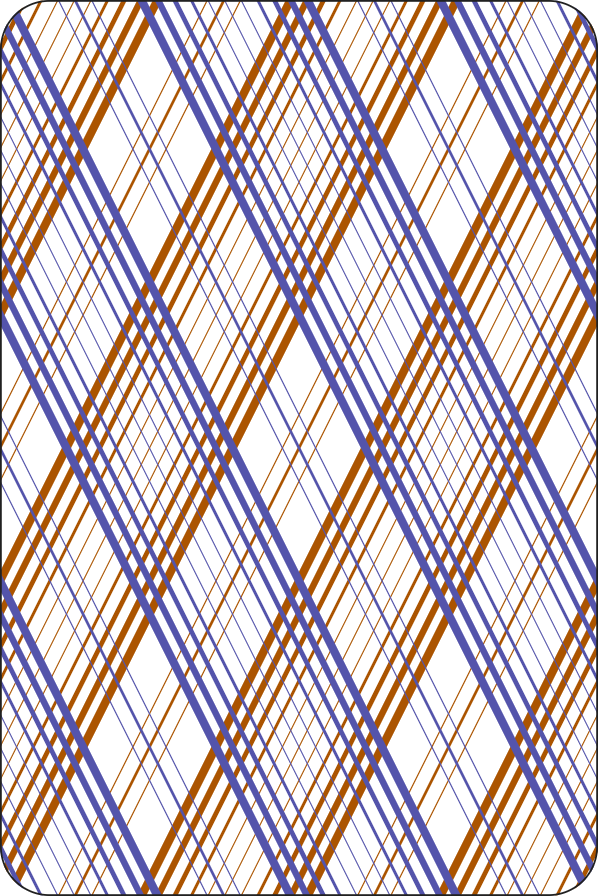
Write a Shadertoy shader that draws this pattern.

```glsl
// A diagonal tattersall plaid: blue stripes laid over brown ones on white,
// crossing into diamonds. One mirrored stripe sequence, 18 steps per repeat,
// serves both slanted axes; a thin rounded outline frames the sheet.

// Line width, in steps, for the n-th line from the middle of the open gap.
float lineWidth(float n) {
    if (n < 0.5) return 0.18;
    if (n < 1.5) return 0.08;
    if (n < 3.5) return 0.0;
    return 0.075 + 0.12 * max(8.0 - n, 0.0);
}

// Box-filtered coverage of the stripe sequence at position t, in repeats.
float stripes(float t, float pixel) {
    float steps = abs(t - round(t)) * 18.0;
    float n = round(steps);
    float halfWidth = 0.5 * lineWidth(n);
    float d = steps - n;
    float blur = 18.0 * 1.118 * pixel;
    float right = clamp(d + 0.5 * blur, -halfWidth, halfWidth);
    float left = clamp(d - 0.5 * blur, -halfWidth, halfWidth);
    return (right - left) / blur;
}

float roundedBox(vec2 p, vec2 halfSize, float radius) {
    vec2 q = abs(p) - halfSize + radius;
    return length(max(q, 0.0)) + min(max(q.x, q.y), 0.0) - radius;
}

void mainImage(out vec4 fragColor, in vec2 fragCoord) {
    // Two repeats across the width, centred on an open diamond
    float pixel = 2.0 / iResolution.x;
    vec2 p = (fragCoord - 0.5 * iResolution.xy) * pixel;

    // Brown rises to the right, blue falls over it
    vec3 paper = vec3(1.0);
    vec3 color = mix(paper, vec3(0.67, 0.33, 0.0), stripes(p.x - 0.5 * p.y, pixel));
    color = mix(color, vec3(0.33, 0.33, 0.67), stripes(p.x + 0.5 * p.y, pixel));

    // Rounded sheet and its dark outline
    float edge = roundedBox(p, iResolution.xy / iResolution.x, 0.165);
    color = mix(color, paper, clamp(edge / pixel + 0.5, 0.0, 1.0));
    float outline = clamp((0.003 - abs(edge + 0.003)) / pixel + 0.5, 0.0, 1.0);
    color = mix(color, vec3(0.13), outline);

    fragColor = vec4(color, 1.0);
}
```
